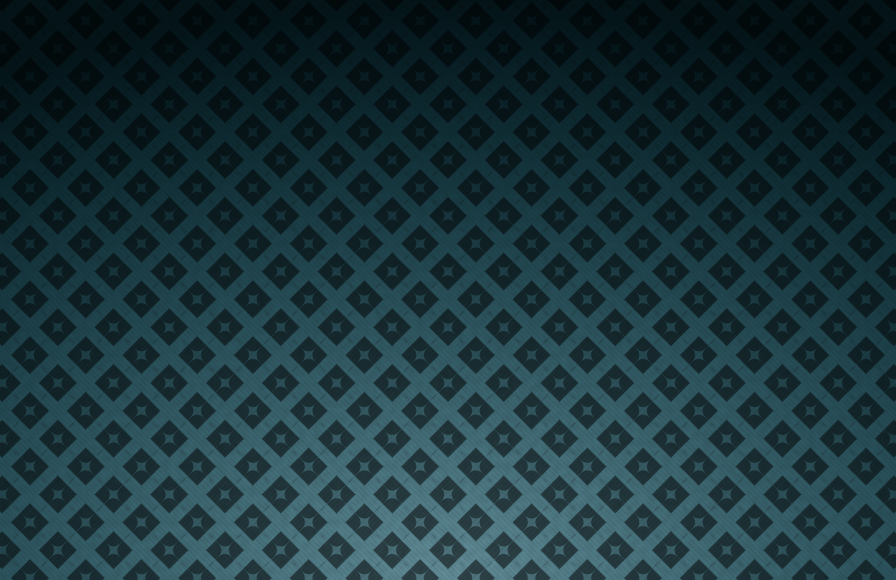
Reproduce this pattern procedurally as a Shadertoy shader.

```glsl
vec2 hashGradient(vec2 corner) {
    float angle = 6.2832 * fract(sin(dot(corner, vec2(127.1, 311.7))) * 43758.5);
    return vec2(cos(angle), sin(angle));
}

float gradientNoise(vec2 p) {
    vec2 i = floor(p), f = fract(p);
    vec2 s = f * f * f * (f * (f * 6.0 - 15.0) + 10.0);
    float a = dot(hashGradient(i), f);
    float b = dot(hashGradient(i + vec2(1, 0)), f - vec2(1, 0));
    float c = dot(hashGradient(i + vec2(0, 1)), f - vec2(0, 1));
    float d = dot(hashGradient(i + vec2(1, 1)), f - vec2(1, 1));
    return mix(mix(a, b, s.x), mix(c, d, s.x), s.y);
}

// Coverage of the inside of a shape, softened over one pixel
float fill(float dist, float pixel) {
    return smoothstep(pixel, -pixel, dist);
}

// Square with sides bowed inward, its points on the diagonals
float starDistance(vec2 p) {
    p = abs(p);
    float along = min(p.x, p.y), across = max(p.x, p.y);
    return across - 0.068 - 3.6 * along * along;
}

void mainImage(out vec4 fragColor, in vec2 fragCoord) {
    vec2 uv = (fragCoord - vec2(0.5 * iResolution.x, 0.0)) / iResolution.y;

    // Diagonal lattice: one diamond around every integer point
    float period = 0.0961;
    vec2 p = (uv - vec2(0.0, 0.628)) / period;
    vec2 diagonal = vec2(p.x + p.y, p.x - p.y);
    vec2 cell = fract(diagonal + 0.5) - 0.5;
    vec2 local = 0.5 * vec2(cell.x + cell.y, cell.x - cell.y);

    float pixel = 0.75 / (iResolution.y * period);
    float diamond = fill(max(abs(cell.x), abs(cell.y)) - 0.34, 1.4 * pixel);
    float star = fill(starDistance(local), pixel);

    // Glow rising from the bottom centre
    float glow = clamp(1.0 - length(uv * vec2(0.6, 1.0)), 0.0, 1.0);
    vec3 teal = mix(vec3(0.015, 0.075, 0.09), vec3(0.37, 0.53, 0.57),
                    pow(vec3(glow), vec3(1.4, 1.05, 1.0)));

    float shade = mix(1.0, 0.48, diamond);
    shade = mix(shade, 0.86, star);

    // Fine woven hatch and faint mottling
    float hatch = cos(6.2832 * 10.0 * mix(diagonal.x, diagonal.y, diamond));
    shade *= 1.0 + 0.03 * hatch * smoothstep(0.06, 0.03, pixel);
    shade *= 1.0 + 0.07 * gradientNoise(p * 7.0);

    fragColor = vec4(teal * shade, 1.0);
}
```
